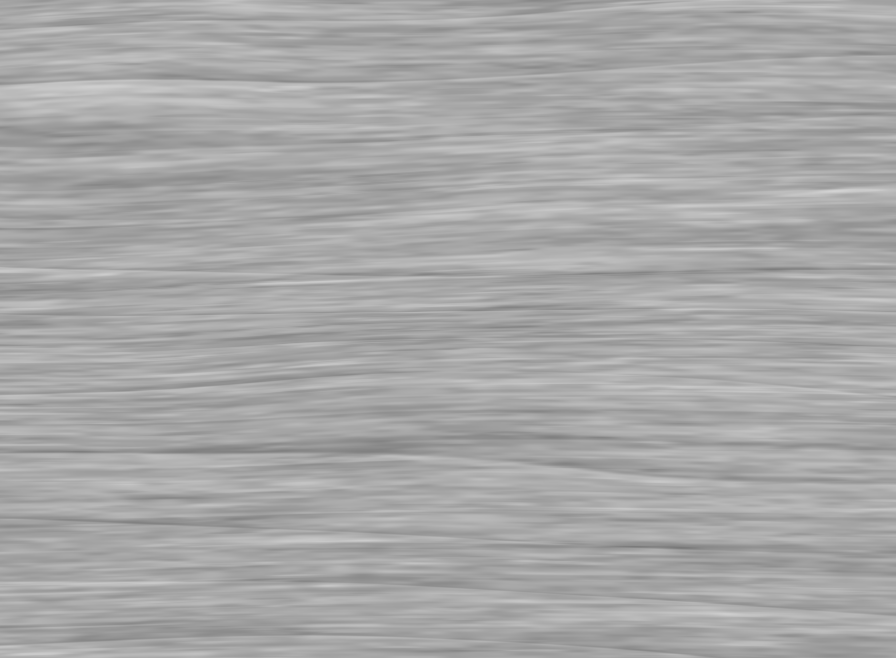
Reproduce this texture procedurally as a Shadertoy shader.

```glsl
// Grey wood veneer with nearly horizontal grain. The height is bent by slow
// noise, then growth rings, broad bands and ever finer stretched fibres are
// summed along the bent height to give one grey tone.

const vec3 WOOD_GREY = vec3(0.656);

// Sine-free hash of a 2D cell, 0 to 1
float hash(vec2 cell) {
    vec3 q = fract(cell.xyx * 0.1031);
    q += dot(q, q.yzx + 33.33);
    return fract((q.x + q.y) * q.z);
}

// Smooth 1D noise along one row; every row has its own shift
float rowNoise(float x, float row) {
    x += 17.0 * hash(vec2(row, 71.0));
    float cell = floor(x);
    float blend = smoothstep(0.0, 1.0, x - cell);
    return mix(hash(vec2(cell, row)), hash(vec2(cell + 1.0, row)), blend);
}

// Staggered grain noise from -1 to 1; frequency sets cells per canvas height
float grain(vec2 p, vec2 frequency, float seed) {
    p = p * frequency + vec2(seed * 3.7, seed * 41.0);
    float row = floor(p.y);
    float blend = smoothstep(0.0, 1.0, p.y - row);
    return 2.0 * mix(rowNoise(p.x, row), rowNoise(p.x, row + 1.0), blend) - 1.0;
}

// Bends the height so that the grain swells and pinches
vec2 bendGrain(vec2 p) {
    float amount = mix(0.4, 1.0, smoothstep(0.15, 0.6, p.y));
    float bend = 0.036 * grain(p, vec2(1.2, 3.2), 1.0)
               + 0.011 * grain(p, vec2(2.3, 7.0), 2.0);
    return vec2(p.x, p.y + amount * bend);
}

// Growth rings: a pale band below each edge, a thin dark line above it
float growthRings(vec2 p, float count, float softness) {
    float t = p.y * count + 0.6 * grain(p, vec2(0.7, 5.0), 3.0);
    float edge = floor(t + 0.5);
    float d = t - edge;
    float strength = mix(0.2, 1.0, hash(vec2(edge, 9.0)));
    strength *= 0.85 + 0.25 * grain(vec2(p.x, edge), vec2(1.7, 1.0), 4.0);
    float pale = 0.095 * exp(-abs(d) * 10.0);
    float dark = -0.120 * exp(-abs(d) * 16.0);
    return strength * mix(pale, dark, smoothstep(-softness, softness, d));
}

// Sum of stretched noise, from broad bands down to hair-thin fibres
float fibres(vec2 p) {
    float tone = 0.021 * grain(p, vec2(0.9, 15.0), 5.0);
    tone += 0.034 * grain(p, vec2(1.5, 42.0), 6.0);
    tone += 0.042 * grain(p, vec2(2.6, 100.0), 7.0);
    tone += 0.046 * grain(p, vec2(8.0, 190.0), 8.0);
    tone += 0.036 * grain(p, vec2(26.0, 250.0), 9.0);
    return tone;
}

// Sparse strokes where the noise peaks
float strokes(vec2 p, vec2 frequency, float seed) {
    return smoothstep(0.45, 0.95, grain(p, frequency, seed));
}

void mainImage(out vec4 fragColor, in vec2 fragCoord) {
    vec2 p = fragCoord / iResolution.y;
    vec2 wood = bendGrain(p);

    float ringCount = 11.0;
    float softness = ringCount * max(0.002, 0.8 / iResolution.y);

    float tone = fibres(wood) + growthRings(wood, ringCount, softness);

    // Long thin grain lines, then short flecks
    tone += 0.045 * strokes(wood, vec2(1.0, 140.0), 10.0);
    tone -= 0.050 * strokes(wood, vec2(0.9, 130.0), 11.0);
    tone += 0.050 * strokes(wood, vec2(7.0, 180.0), 12.0);
    tone -= 0.045 * strokes(wood, vec2(8.0, 180.0), 13.0);

    fragColor = vec4(clamp(WOOD_GREY + tone, 0.0, 1.0), 1.0);
}
```
